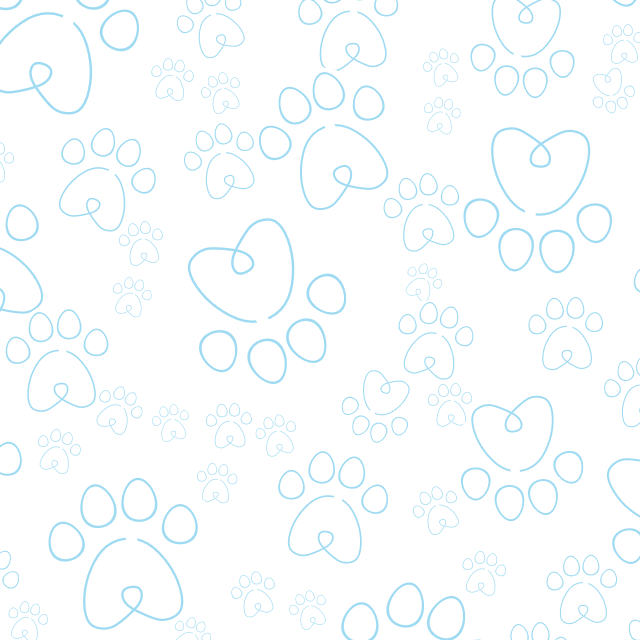
A WebGL 2 fragment shader for this pattern:

```glsl
#version 300 es
precision highp float;

uniform vec2 u_resolution;
out vec4 fragColor;

#define INK vec3(0.62, 0.855, 0.945)
#define PAPER vec3(1.0)
#define LINE_HALF 0.0235   // half stroke width, in paw units
#define REACH 1.70         // drawn radius of a paw, in paw units
#define SPACING 1.58       // radius kept free around a paw
#define TILT 0.5           // largest lean, in radians
#define FLIPPED 0.1        // share of upside-down paws
#define CURVE_STEPS 6
#define MAX_PAWS 28

// Half of the heart pad as a quadratic B-spline, ending in the loop
const vec2 HEART[9] = vec2[9](
    vec2(-0.40, 0.87), vec2(0.40, 0.87), vec2(0.95, 0.10),
    vec2(1.05, -0.75), vec2(0.60, -0.95), vec2(0.20, -0.75),
    vec2(-0.20, -0.45), vec2(-0.20, -0.13), vec2(0.20, -0.13));

vec4 paws[MAX_PAWS];       // nearby paws: centre, scale, angle
int pawCount = 0;

float hash(vec2 p) {
    return fract(sin(dot(p, vec2(127.1, 311.7))) * 43758.5453);
}

mat2 rotation(float a) {
    float c = cos(a), s = sin(a);
    return mat2(c, s, -s, c);
}

float segmentDistance(vec2 p, vec2 a, vec2 b) {
    vec2 ab = b - a;
    return length(p - a - ab * clamp(dot(p - a, ab) / dot(ab, ab), 0.0, 1.0));
}

float heartDistance(vec2 p) {
    vec2 q = vec2(abs(p.x), p.y);
    vec2 last = 0.5 * (HEART[0] + HEART[1]);
    float d = 1e3;
    for (int i = 1; i < 8; i++) {
        vec2 start = 0.5 * (HEART[i - 1] + HEART[i]);
        vec2 end = 0.5 * (HEART[i] + HEART[i + 1]);
        for (int k = 1; k <= CURVE_STEPS; k++) {
            float t = float(k) / float(CURVE_STEPS);
            vec2 next = mix(mix(start, HEART[i], t), mix(HEART[i], end, t), t);
            next.x = abs(next.x);
            d = min(d, segmentDistance(q, last, next));
            last = next;
        }
    }
    // Open gap right of the tip
    return p.y > 0.5 ? max(d, 0.14 - abs(p.x - 0.16)) : d;
}

float toeDistance(vec2 p, vec2 centre, vec2 radius, float angle) {
    p = rotation(angle) * (p - centre);
    p.x *= 1.0 + 0.18 * p.y / radius.y;
    float f = length(p / radius);
    return abs(f * (f - 1.0) / max(length(p / (radius * radius)), 1e-3));
}

// Stroke coverage of one paw
float drawPaw(vec2 uv, vec4 paw, float pixel) {
    vec2 p = rotation(-paw.w) * (uv - paw.xy) / paw.z + vec2(0.0, 0.6);
    vec2 q = vec2(abs(p.x), p.y);
    float d = toeDistance(q, vec2(0.43, 1.62), vec2(0.34, 0.43), 0.06);
    d = min(d, toeDistance(q, vec2(1.19, 1.00), vec2(0.34, 0.39), 0.18));
    if (p.y < 1.1) d = min(d, heartDistance(p));
    vec2 edges = (vec2(LINE_HALF, -LINE_HALF) - d) * paw.z / pixel + 0.5;
    edges = clamp(edges, 0.0, 1.0);
    return edges.x - edges.y;
}

bool isFree(vec2 centre, float scale) {
    for (int i = 0; i < pawCount; i++) {
        vec2 gap = centre - paws[i].xy;
        float keep = SPACING * (scale + paws[i].z);
        if (dot(gap, gap) < keep * keep) return false;
    }
    return true;
}

// One paw per cell of a turned grid, kept where larger ones leave room
void addTier(vec2 uv, float size, float turn, vec2 scales, int ring) {
    mat2 grid = rotation(turn);
    vec2 home = floor(grid * uv / size);
    for (int y = -ring; y <= ring; y++)
    for (int x = -ring; x <= ring; x++) {
        vec2 cell = home + vec2(x, y);
        vec2 seed = cell + 17.3 * turn;
        float scale = mix(scales.x, scales.y, hash(seed + 1.9));
        float room = 0.5 * size - REACH * scale;
        vec2 shift = 2.0 * vec2(hash(seed), hash(seed + 57.3)) - 1.0;
        vec2 centre = ((cell + 0.5) * size + room * shift) * grid;
        if (pawCount < MAX_PAWS && isFree(centre, scale)) {
            float angle = TILT * (2.0 * hash(seed + 3.7) - 1.0);
            if (hash(seed + 8.1) < FLIPPED) angle += 3.14159;
            paws[pawCount++] = vec4(centre, scale, angle);
        }
    }
}

void main() {
    float pixel = 1.0 / min(u_resolution.x, u_resolution.y);
    vec2 uv = gl_FragCoord.xy * pixel;
    addTier(uv, 0.39, 0.35, vec2(0.062, 0.085), 1);
    addTier(uv, 0.215, 1.0, vec2(0.047, 0.056), 1);
    addTier(uv, 0.145, 0.7, vec2(0.034, 0.039), 1);
    addTier(uv, 0.086, 0.15, vec2(0.018, 0.0235), 0);

    // The paw whose circle the point lies deepest in
    float nearest = REACH;
    vec4 paw = vec4(0.0);
    for (int i = 0; i < pawCount; i++) {
        float reach = length(uv - paws[i].xy) / paws[i].z;
        if (reach < nearest) { nearest = reach; paw = paws[i]; }
    }
    float ink = nearest < REACH ? drawPaw(uv, paw, pixel) : 0.0;
    fragColor = vec4(mix(PAPER, INK, ink), 1.0);
}
```
